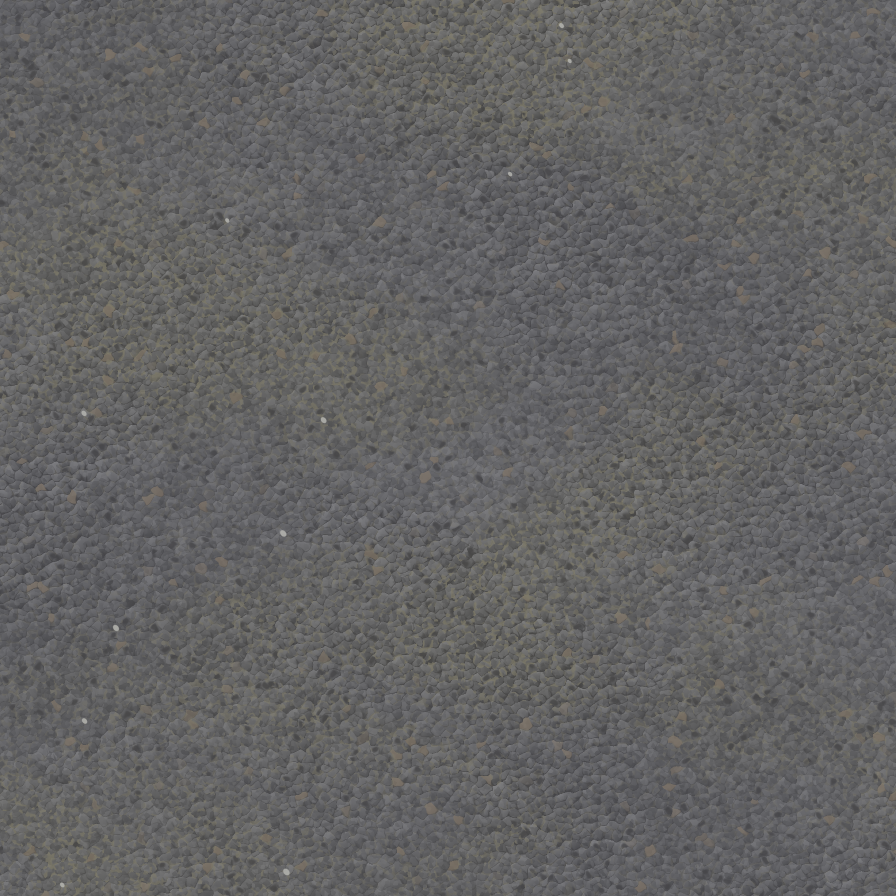
A Shadertoy shader for this texture:

```glsl
// Worn asphalt: packed dark stones, olive grit in the joints and a few pale chips.

const vec3 STONE_COLOR = vec3(0.387, 0.388, 0.403);
const vec3 JOINT_COLOR = vec3(0.265, 0.263, 0.275);
const vec3 GRIT_COLOR = vec3(0.490, 0.477, 0.425);
const vec3 TAN_COLOR = vec3(0.500, 0.450, 0.395);
const vec3 CHIP_COLOR = vec3(0.710, 0.710, 0.690);
const vec2 LIGHT_DIR = vec2(-0.45, 0.89);

struct Cell {
    vec2 id;
    vec2 offset;  // from the cell's seed to the sample
    float edge;   // zero on the border between two cells
};

vec2 hash2(vec2 p) {
    vec3 q = fract(p.xyx * vec3(0.1031, 0.1030, 0.0973));
    q += dot(q, q.yzx + 33.33);
    return fract((q.xx + q.yz) * q.zy);
}

// Cellular noise: nearest seed and distance gap to the second nearest.
Cell cellular(vec2 p) {
    vec2 base = floor(p);
    float nearest = 8.0, second = 8.0;
    Cell cell = Cell(base, vec2(0.0), 0.0);
    for (int y = -1; y <= 1; y++) {
        for (int x = -1; x <= 1; x++) {
            vec2 id = base + vec2(x, y);
            vec2 offset = p - id - hash2(id);
            float d = length(offset);
            if (d < nearest) {
                second = nearest;
                nearest = d;
                cell.id = id;
                cell.offset = offset;
            } else {
                second = min(second, d);
            }
        }
    }
    cell.edge = second - nearest;
    return cell;
}

// Layered warped sines, roughly -1 to 1.
float layeredSines(vec2 p, float phase) {
    float sum = 0.0, weight = 0.5;
    for (int i = 0; i < 4; i++) {
        p += 0.6 * sin(p.yx * 1.3 + phase);
        sum += weight * sin(p.x + phase) * cos(p.y - 0.7 * phase);
        p = mat2(1.6, 0.4, -0.4, 1.6) * p;
        phase += 2.1;
        weight *= 0.6;
    }
    return sum;
}

// Round chips in a few cells of a coarse grid.
float paleChips(vec2 uv, float gridCount, float share) {
    vec2 id = floor(uv * gridCount);
    vec2 local = fract(uv * gridCount) - 0.2 - 0.6 * hash2(id + 5.0);
    vec2 pick = hash2(id + 91.0);
    float radius = mix(0.045, 0.085, pick.y);
    local.y += 0.3 * local.x;
    return step(pick.x, share) * (1.0 - smoothstep(0.7 * radius, radius, length(local)));
}

vec3 asphalt(vec2 uv) {
    // Broad stains, stretched sideways.
    float shade = layeredSines(uv * vec2(5.0, 11.0), 1.3);
    float dust = smoothstep(-0.35, 0.6, layeredSines(uv * vec2(6.0, 9.0), 4.2));
    float rough = smoothstep(-0.5, 0.5, layeredSines(uv * vec2(7.0, 10.0), 7.7));

    // Stones with uneven outlines, and finer grains over them.
    vec2 wobble = 0.0012 * sin(uv.yx * vec2(410.0, 370.0) + 3.0 * sin(uv * 97.0));
    Cell stone = cellular((uv + wobble) * vec2(100.0, 112.0));
    Cell grain = cellular(uv * 235.0);
    vec2 stoneRandom = hash2(stone.id + 17.0);
    vec2 grainRandom = hash2(grain.id + 43.0);

    // Tone of each stone, lit from the upper left.
    float relief = dot(stone.offset, LIGHT_DIR);
    vec3 color = STONE_COLOR + 0.022 * shade;
    color += 0.065 * (stoneRandom.x - 0.5) + 0.070 * (grainRandom.x - 0.5);
    color += mix(0.025, 0.065, rough) * relief;
    color = mix(color, TAN_COLOR, 0.65 * smoothstep(0.975, 0.99, stoneRandom.y));

    // Dark joints on the shaded side, and open pits.
    float joint = 1.0 - smoothstep(0.04, 0.26, stone.edge);
    float shaded = smoothstep(0.25, -0.45, relief);
    color = mix(color, JOINT_COLOR, joint * shaded * mix(0.35, 0.85, rough));
    float pit = step(stoneRandom.y, 0.045) * smoothstep(0.55, 0.2, length(stone.offset));
    color = mix(color, JOINT_COLOR, 0.75 * pit);

    // Olive grit caught between the stones, plus a thin film of dust.
    float grit = (1.0 - smoothstep(0.1, 0.4, stone.edge)) * smoothstep(0.55, 0.8, grainRandom.y);
    color = mix(color, GRIT_COLOR, grit * mix(0.25, 0.75, dust));
    color += dust * vec3(0.006, 0.004, -0.014);

    return mix(color, CHIP_COLOR, 0.85 * paleChips(uv, 18.0, 0.035));
}

void mainImage(out vec4 fragColor, in vec2 fragCoord) {
    // Average four samples to smooth the edges.
    vec3 color = vec3(0.0);
    for (int i = 0; i < 4; i++) {
        vec2 shift = vec2(i % 2, i / 2) * 0.5 - 0.25;
        color += asphalt((fragCoord + shift) / iResolution.y);
    }
    fragColor = vec4(color / 4.0, 1.0);
}
```
